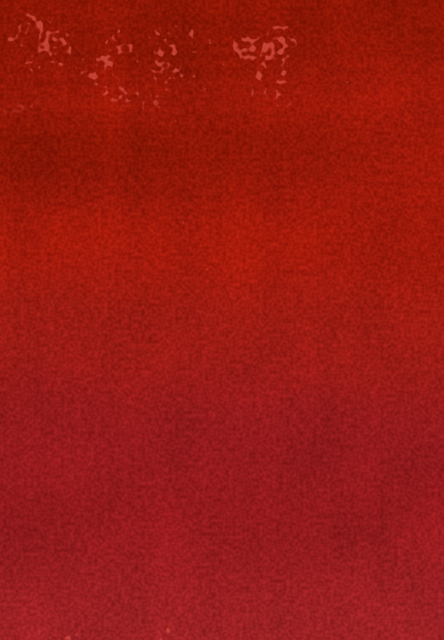
Write a Shadertoy shader that draws this texture.

```glsl
// Worn red print: a vertical fade from brown-red through scarlet to crimson,
// mottled with gradient noise at several scales, with a fine paper grain and
// clusters of pale pink flakes near the top and along the bottom edge.

#define GRAIN_FREQ 190.0
#define GRAIN_AMOUNT 0.17
#define MOTTLE_AMOUNT 0.07
#define STREAK_AMOUNT 0.05
#define FLAKE_FREQ 105.0
#define FLAKE_STRENGTH 0.75
#define BROWN_RED vec3(0.555, 0.085, 0.018)
#define SCARLET vec3(0.635, 0.100, 0.040)
#define BRICK vec3(0.622, 0.108, 0.075)
#define CRIMSON vec3(0.578, 0.100, 0.112)
#define ROSE vec3(0.618, 0.128, 0.140)
#define FLAKE_PINK vec3(0.830, 0.310, 0.260)

vec2 hashGradient(vec2 cell) {
    uvec2 q = uvec2(ivec2(cell) + 4096) * uvec2(1597334673u, 3812015801u);
    uint h = (q.x ^ q.y) * 1597334673u;
    h = (h ^ (h >> 15)) * 2246822519u;
    h ^= h >> 13;
    float angle = float(h & 65535u) / 65536.0 * 6.2831853;
    return vec2(cos(angle), sin(angle));
}

float gradientNoise(vec2 p) {
    vec2 i = floor(p), f = p - i;
    vec2 u = f * f * f * (f * (f * 6.0 - 15.0) + 10.0);
    vec2 e = vec2(1.0, 0.0);
    float a = dot(hashGradient(i), f);
    float b = dot(hashGradient(i + e.xy), f - e.xy);
    float c = dot(hashGradient(i + e.yx), f - e.yx);
    float d = dot(hashGradient(i + e.xx), f - e.xx);
    return mix(mix(a, b, u.x), mix(c, d, u.x), u.y);
}

float fbm(vec2 p) {
    float sum = 0.0, amplitude = 1.0;
    for (int octave = 0; octave < 4; octave++) {
        sum += amplitude * gradientNoise(p);
        p = p * 2.03 + 17.3;
        amplitude *= 0.5;
    }
    return sum;
}

// Soft band of height values around a centre
float band(float y, float centre, float halfWidth) {
    float d = (y - centre) / halfWidth;
    return exp(-d * d);
}

vec3 inkFade(float depth) {
    vec3 ink = mix(BROWN_RED, SCARLET, smoothstep(0.20, 0.37, depth));
    ink = mix(ink, BRICK, smoothstep(0.37, 0.53, depth));
    ink = mix(ink, CRIMSON, smoothstep(0.50, 0.70, depth));
    return mix(ink, ROSE, smoothstep(0.78, 1.0, depth));
}

// Pale chips: fine specks that survive only inside larger ragged clusters
float flakes(vec2 p, vec2 uv, float depth) {
    float speck = gradientNoise(p * FLAKE_FREQ)
                + 0.6 * gradientNoise(p * FLAKE_FREQ * 0.48 + 31.0);
    float cluster = fbm(p * vec2(11.0, 13.0) + 5.7);
    float top = band(depth, 0.085, 0.075) * (1.0 - smoothstep(0.62, 0.88, uv.x));
    float bottom = smoothstep(0.965, 1.0, depth) * (1.0 - smoothstep(0.45, 0.75, uv.x));
    float wear = max(top, 0.85 * bottom);
    float level = speck + 0.95 * cluster + 0.65 * wear;
    float chips = smoothstep(0.86, 1.25, level) * smoothstep(0.1, 0.5, wear);
    // Rare lone dots in the upper half
    float dots = smoothstep(0.56, 0.66, gradientNoise(p * 82.0 + 63.0))
               * (1.0 - smoothstep(0.3, 0.6, depth));
    return max(chips, 0.5 * dots);
}

void mainImage(out vec4 fragColor, in vec2 fragCoord) {
    vec2 uv = fragCoord / iResolution.xy;
    vec2 p = fragCoord / iResolution.y;
    float depth = 1.0 - uv.y;

    // Base fade, with an uneven front and a brighter upper right
    float unevenness = fbm(p * 3.2 + 9.0);
    vec3 color = inkFade(depth + 0.035 * unevenness);
    float upper = 1.0 - smoothstep(0.28, 0.42, depth);
    color = mix(color, SCARLET, 0.75 * upper * smoothstep(0.35, 1.0, uv.x)
                                * smoothstep(0.02, 0.16, depth));
    color = mix(color, SCARLET, 0.45 * band(depth, 0.16, 0.04));

    // Darker left band, mottling and faint roller streaks
    float shade = 1.0 - 0.06 * band(depth, 0.27, 0.06) * (1.0 - uv.x);
    shade += MOTTLE_AMOUNT * fbm(p * 9.0 + 41.0);
    shade += STREAK_AMOUNT * gradientNoise(p * vec2(5.0, 75.0) + 3.0) * upper;
    shade += STREAK_AMOUNT * gradientNoise(p * vec2(26.0, 2.5) + 21.0);

    // Paper grain
    float grain = gradientNoise(p * GRAIN_FREQ)
                + 0.55 * gradientNoise(p * GRAIN_FREQ * 0.5 + 13.0);
    shade += GRAIN_AMOUNT * grain;
    color *= shade;
    color += vec3(0.0, 0.022, 0.020) * grain;

    color = mix(color, FLAKE_PINK, FLAKE_STRENGTH * flakes(p, uv, depth));
    fragColor = vec4(clamp(color, 0.0, 1.0), 1.0);
}
```
